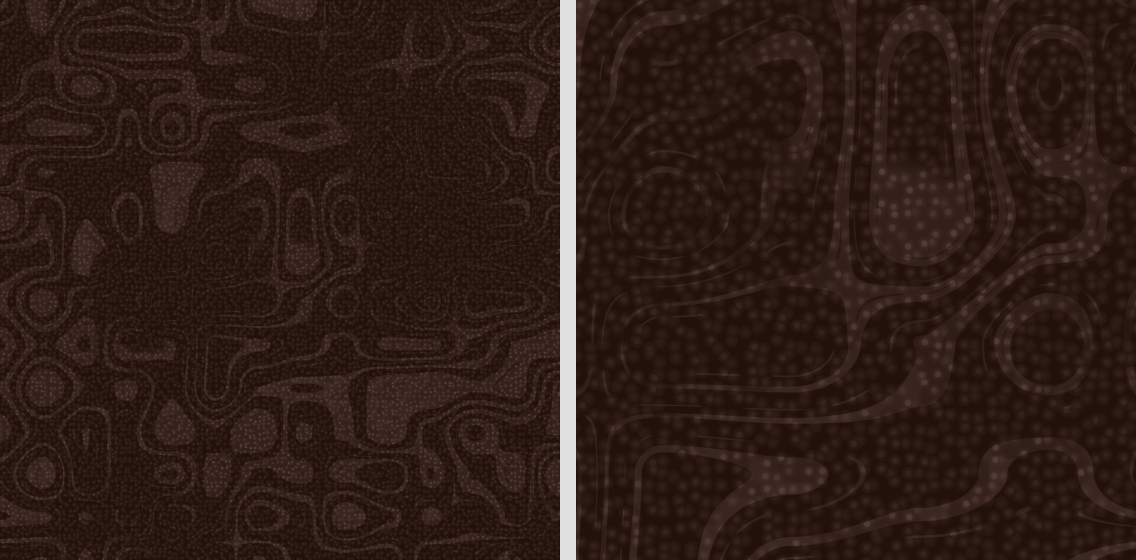
Left, the full canvas; right, a detail of the centre.
Reproduce this pattern procedurally as a Shadertoy shader.

```glsl
// Dark brown leather-like surface: contour bands of a height field under fine stippling.

const vec3 DEEP  = vec3(0.132, 0.064, 0.045);
const vec3 BASE  = vec3(0.160, 0.089, 0.069);
const vec3 BAND  = vec3(0.222, 0.141, 0.123);
const vec3 GLINT = vec3(0.330, 0.245, 0.220);

const float RELIEF_CELLS = 13.0;  // height field cells across the canvas
const float GRAIN_CELLS  = 118.0; // stipple dots across the canvas
const float LEVELS       = 4.6;   // contour bands over the full height

vec2 hash2(vec2 p) {
    vec3 q = fract(p.xyx * vec3(0.1031, 0.1030, 0.0973));
    q += dot(q, q.yzx + 33.33);
    return fract((q.xx + q.yz) * q.zy);
}

// Smoothly interpolated lattice values, 0 to 1
float valueNoise(vec2 p) {
    vec2 cell = floor(p);
    vec2 f = fract(p);
    f = f * f * (3.0 - 2.0 * f);
    float low  = mix(hash2(cell).x, hash2(cell + vec2(1, 0)).x, f.x);
    float high = mix(hash2(cell + vec2(0, 1)).x, hash2(cell + vec2(1, 1)).x, f.x);
    return mix(low, high, f.y);
}

// Distance to the nearest jittered point (x) and a random value of it (y)
vec2 cellular(vec2 p, float jitter) {
    vec2 cell = floor(p);
    vec2 nearest = vec2(9.0, 0.0);
    for (int y = -1; y <= 1; y++) {
        for (int x = -1; x <= 1; x++) {
            vec2 id = cell + vec2(x, y);
            vec2 rnd = hash2(id + 57.0);
            float d = length(id + 0.5 + jitter * (rnd - 0.5) - p);
            if (d < nearest.x) nearest = vec2(d, rnd.x);
        }
    }
    return nearest;
}

// Coverage of the bands around each whole value of phase
float contour(float phase, float halfWidth, float blur) {
    float d = abs(fract(phase + 0.5) - 0.5);
    return 1.0 - smoothstep(halfWidth - blur, halfWidth + blur, d);
}

void mainImage(out vec4 fragColor, in vec2 fragCoord) {
    vec2 uv = fragCoord / iResolution.y;

    // Height field, with slow areas of strong and faint relief
    float height = valueNoise(uv * RELIEF_CELLS + 31.0);
    float phase = LEVELS * height;
    float blur = 0.6 * fwidth(phase) + 0.002;
    float strength = smoothstep(0.2, 0.5, valueNoise(uv * 4.0 + 43.0));
    float swell = smoothstep(0.4, 0.75, valueNoise(uv * 5.5 + 71.0));
    float dashes = smoothstep(0.42, 0.6, valueNoise(uv * 75.0 + 5.0));

    // Bands fill the flats, swelling into blots in places
    float band = contour(phase, mix(0.04, 0.1, strength) + 0.13 * swell, blur);
    band *= mix(0.6 * dashes, 1.0, max(strength, swell));

    // The lowest hollows fill completely
    float blot = 1.0 - smoothstep(0.23 - blur / LEVELS, 0.23 + blur / LEVELS, height);
    band = max(band, blot * smoothstep(0.3, 0.45, strength));

    // Broken hairlines follow the bands and cut dark slits into the blots
    float hair = contour(phase + 0.36, 0.022, blur) * dashes;
    float slit = contour(phase, 0.018, blur) * dashes * swell;
    float raised = max(band * (1.0 - 0.75 * slit), 0.75 * hair);

    // Stipple of small dots
    vec2 grain = cellular(uv * GRAIN_CELLS, 0.75);
    float grainBlur = max(0.1, 0.5 * GRAIN_CELLS / iResolution.y);
    float stipple = 1.0 - smoothstep(0.23 - grainBlur, 0.23 + grainBlur, grain.x);
    stipple *= mix(0.25, 1.0, grain.y);

    // Layer the tones
    float pit = smoothstep(0.37, 0.56, grain.x);
    vec3 ground = mix(mix(BASE, DEEP, pit), BAND, stipple);
    vec3 ridge = mix(BAND * (1.0 - 0.1 * pit), GLINT, stipple);
    ridge = mix(ridge, GLINT, 0.2 * dashes * (1.0 - swell));
    fragColor = vec4(mix(ground, ridge, raised), 1.0);
}
```
